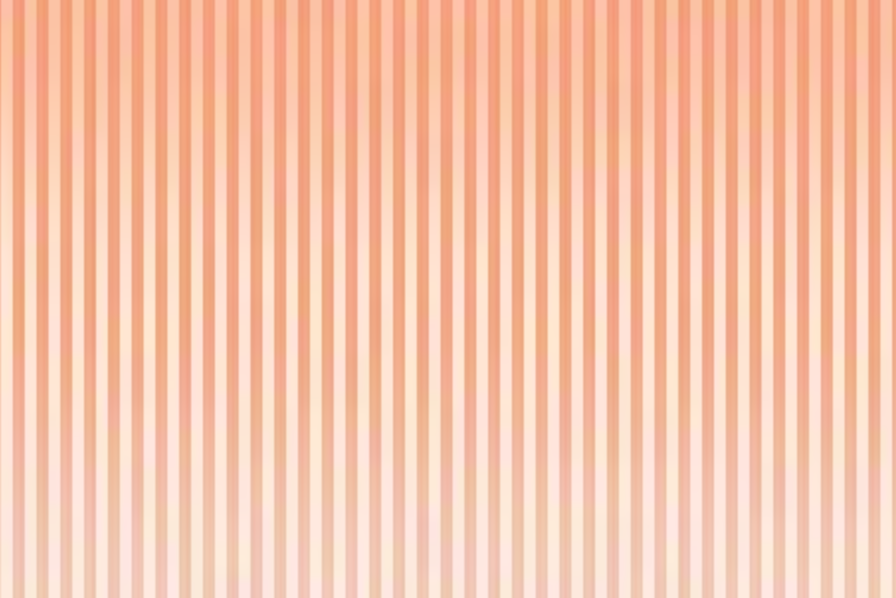
Reproduce this pattern procedurally as a WebGL 1 fragment shader.

```glsl
precision mediump float;
// Soft vertical stripes in peach and cream that fade paler toward the bottom.
// A repeated distance to each pale stripe's centre gives the bands; blocky
// noise and a faint line in each band add a slightly worn, uneven tint.

uniform vec2 u_resolution;

float hash(vec2 p) {
  p = fract(p * vec2(0.1031, 0.1137));
  p += dot(p, p.yx + 33.33);
  return fract((p.x + p.y) * p.x * 7.13);
}

// Value noise with flat cells and narrow transitions
float blockNoise(vec2 p) {
  vec2 cell = floor(p);
  vec2 f = smoothstep(0.3, 0.7, fract(p));
  float low = mix(hash(cell), hash(cell + vec2(1.0, 0.0)), f.x);
  float high = mix(hash(cell + vec2(0.0, 1.0)), hash(cell + 1.0), f.x);
  return mix(low, high, f.y);
}

// Soft line of the given half width around zero
float softLine(float x, float halfWidth) {
  return exp(-x * x / (halfWidth * halfWidth));
}

void main() {
  vec2 uv = gl_FragCoord.xy / u_resolution;
  float depth = 1.0 - uv.y;

  // Stripe coordinates: whole numbers fall on pale stripe centres
  float stripe = uv.x * 37.7 - 0.29;
  float offset = fract(stripe + 0.5) - 0.5;
  float index = floor(stripe);
  float blur = 0.045 + 0.5 * 37.7 / u_resolution.x;
  float pale = 1.0 - smoothstep(0.245 - blur, 0.245 + blur, abs(offset));

  // Vertical fades: pale stripes lighten early, dark bands late
  vec3 cream = mix(vec3(0.99, 0.765, 0.65), vec3(1.0, 0.895, 0.825),
                   smoothstep(0.02, 0.52, depth));
  cream = mix(cream, vec3(0.995, 0.915, 0.875), smoothstep(0.5, 1.0, depth));
  vec3 peach = mix(vec3(0.965, 0.635, 0.495), vec3(0.95, 0.66, 0.52),
                   smoothstep(0.0, 0.5, depth));
  peach = mix(peach, vec3(0.95, 0.79, 0.715), smoothstep(0.48, 1.0, depth));

  // Tan rims and one off-centre line in each dark band
  float rim = softLine(abs(offset) - 0.31, 0.06);
  float lineAt = mix(0.38, 0.64, hash(vec2(index, 4.0)));
  float line = softLine(fract(stripe) - lineAt, 0.07);
  float seam = line * (0.4 + 0.6 * hash(vec2(index, 9.0)));
  peach -= rim * vec3(0.03, 0.012, 0.005);
  peach -= seam * vec3(0.01, 0.035, 0.035);

  vec3 color = mix(peach, cream, pale);

  // Patchy drift between pinkish and yellowish tints
  float tint = blockNoise(uv * vec2(48.0, 16.0) + 3.0) - 0.5;
  float tone = blockNoise(uv * vec2(37.7, 11.0) + 21.0) - 0.5;
  color += tint * vec3(-0.012, 0.018, -0.04) + tone * 0.012;

  // The left margin is slightly washed out
  color = mix(color, vec3(1.0, 0.92, 0.87),
              0.4 * (1.0 - smoothstep(0.0, 0.014, uv.x)) * smoothstep(0.05, 0.4, depth));

  gl_FragColor = vec4(clamp(color, 0.0, 1.0), 1.0);
}
```
